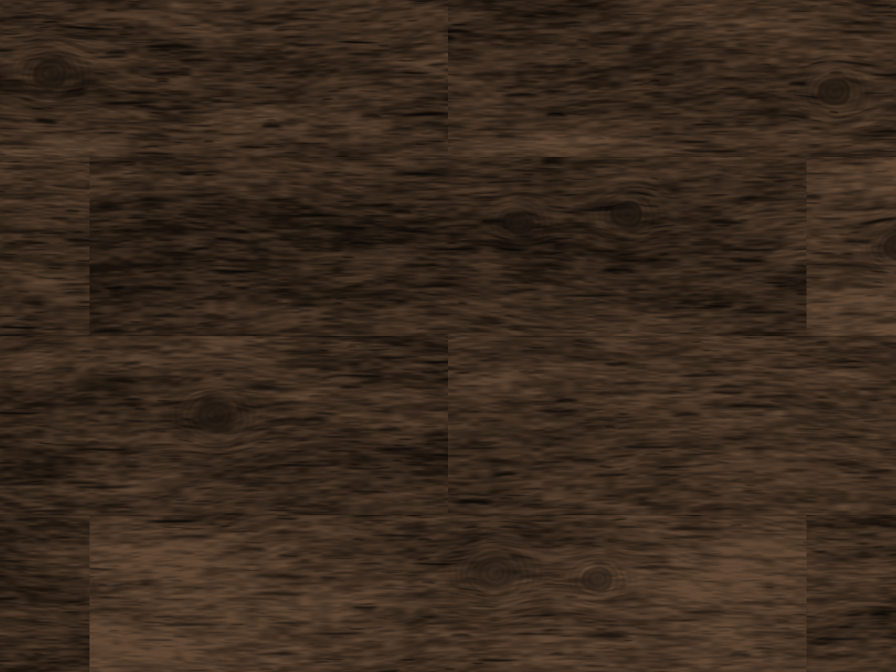
A Shadertoy shader for this texture:

```glsl
// Dark wooden floor: long planks in a half-offset running bond, butted tightly.
// Each plank shifts its own grain: soft bands, fine fibres, cellular pores
// drawn as short tapered dashes, and a few ringed knots that bend the grain.

const float ROW_HEIGHT = 0.2;      // in canvas widths
const float PLANK_LENGTH = 4.0;    // in row heights
const vec3 DARK_WOOD = vec3(0.100, 0.070, 0.044);
const vec3 LIGHT_WOOD = vec3(0.345, 0.256, 0.186);
const float BAND_CONTRAST = 0.82;
const float FIBRE_CONTRAST = 0.42;
const float PORE_DARKNESS = 0.78;
const float KNOT_CHANCE = 0.75;
const float KNOT_DARKNESS = 0.3;
const float RING_SPACING = 0.03;   // in row heights
const float JOINT_WIDTH = 0.008;
const float JOINT_DARKNESS = 0.12;

// Brightness of three planks in each of four rows, from the bottom up
const float PLANK_TONE[12] = float[12](
    0.44, 0.71, 0.62,
    0.48, 0.57, 0.60,
    0.63, 0.51, 0.77,
    0.65, 0.56, 0.60);

vec2 hash2(vec2 p) {
    vec3 q = fract(p.xyx * vec3(0.1031, 0.1030, 0.0973));
    q += dot(q, q.yzx + 33.33);
    return fract((q.xx + q.yz) * q.zy);
}

float valueNoise(vec2 p) {
    vec2 cell = floor(p), f = fract(p);
    f = f * f * (3.0 - 2.0 * f);
    float low = mix(hash2(cell).x, hash2(cell + vec2(1, 0)).x, f.x);
    float high = mix(hash2(cell + vec2(0, 1)).x, hash2(cell + 1.0).x, f.x);
    return mix(low, high, f.y);
}

// Cellular dashes: one tapered pore of random length and depth per cell
float pores(vec2 p, vec2 cellSize) {
    vec2 cell = floor(p / cellSize);
    float depth = 0.0;
    for (int j = -1; j <= 1; j++)
    for (int i = -1; i <= 1; i++) {
        vec2 id = cell + vec2(i, j);
        vec2 jitter = hash2(id);
        vec2 kind = hash2(id + 71.7);
        vec2 halfSize = cellSize * vec2(mix(0.15, 0.5, kind.x), mix(0.13, 0.25, kind.y));
        vec2 d = (p - (id + jitter) * cellSize) / halfSize;
        d.y += 0.3 * sin(d.x * 2.0 + kind.y * 6.0);
        float strength = pow(fract(kind.x * 7.3 + kind.y * 3.1), 2.5);
        depth = max(depth, strength * exp(-pow(d.x, 2.0) * d.x * d.x - d.y * d.y));
    }
    return depth;
}

// Layered sines that make the grain wander slowly
float grainDrift(vec2 p) {
    return 0.030 * sin(p.x * 1.3 + p.y * 2.1)
         + 0.010 * sin(p.x * 3.1 - p.y * 3.7)
         + 0.004 * sin(p.x * 7.3 + p.y * 9.0);
}

vec3 floorColor(vec2 p) {
    // Plank layout: every other row moves by half a plank
    float row = floor(p.y);
    float shift = mod(row, 2.0) < 0.5 ? 0.5 * PLANK_LENGTH : 0.0;
    float column = floor((p.x + shift) / PLANK_LENGTH);
    vec2 local = vec2(p.x + shift - column * PLANK_LENGTH, p.y - row);
    vec2 seed = vec2(column, row) + 20.0;
    int toneIndex = int(mod(row + 2.0, 4.0)) * 3 + int(mod(column + 1.0, 3.0));

    // Knots: up to two per plank, with faint rings around a darker core
    float knotShade = 0.0, knotCore = 0.0, bend = 0.0;
    vec2 anchor = hash2(seed * 3.7);
    vec2 kind = hash2(seed * 5.3 + 9.0);
    for (int i = 0; i < 2; i++) {
        float n = float(i);
        vec2 size = hash2(seed * 2.9 + n * 13.0);
        if (size.y > KNOT_CHANCE) continue;
        vec2 center = vec2(mix(0.5, 2.6, anchor.x), mix(0.3, 0.7, anchor.y));
        center += n * vec2(mix(0.35, 1.0, kind.x), 0.1 * (kind.y - 0.5));
        float radius = mix(0.05, 0.115, size.x);
        vec2 d = local - center;
        float dist = length(d * vec2(0.85, 1.0)) + 0.4 * grainDrift(d * 6.0);
        float halo = 1.0 - smoothstep(radius, radius * 2.2, length(d * vec2(0.65, 1.2)));
        float core = 1.0 - smoothstep(radius * 0.8, radius, dist);
        float rings = 0.5 + 0.5 * sin(6.2832 * dist / RING_SPACING);
        knotShade = max(knotShade, core * (0.7 + 0.3 * rings) + 0.3 * halo * rings * (1.0 - core));
        knotCore = max(knotCore, core);
        bend += d.y * exp(-dot(d, d) / (3.0 * radius * radius));
    }

    // Grain coordinates, moved to a different part of the wood per plank
    vec2 g = local + hash2(seed) * 40.0;
    g.y -= 0.5 * bend;
    vec2 straight = g;
    g.y += grainDrift(g);

    // Bands, then fibres in three octaves down to hair width
    float bands = 0.6 * valueNoise(g * vec2(0.7, 3.4)) + 0.4 * valueNoise(g * vec2(1.9, 10.0)) - 0.5;
    float fibres = 0.8 * valueNoise(g * vec2(4.0, 25.0))
                 + 0.9 * valueNoise(g * vec2(8.0, 52.0) + 7.0)
                 + 1.0 * valueNoise(g * vec2(17.0, 88.0) + 3.0) - 1.35;
    float tone = PLANK_TONE[toneIndex] + BAND_CONTRAST * bands
               + FIBRE_CONTRAST * fibres * (1.0 - 0.5 * knotCore);
    vec3 color = mix(DARK_WOOD, LIGHT_WOOD, clamp(tone, 0.0, 1.15));

    // Pores gather in the darker bands
    float pore = max(pores(straight, vec2(0.33, 0.054)), 0.65 * pores(straight + 5.0, vec2(0.16, 0.030)));
    pore *= clamp(0.9 - 1.2 * bands, 0.4, 1.0);
    color *= 1.0 - PORE_DARKNESS * pore * (1.0 - 0.5 * knotCore);
    color *= 1.0 - KNOT_DARKNESS * knotShade;

    // Thin shadow along the row joints
    float joint = 1.0 - smoothstep(0.0, JOINT_WIDTH, min(local.y, 1.0 - local.y));
    return color * (1.0 - JOINT_DARKNESS * joint);
}

void mainImage(out vec4 fragColor, in vec2 fragCoord) {
    // Four samples per pixel smooth the plank edges
    vec3 sum = vec3(0.0);
    for (int s = 0; s < 4; s++) {
        vec2 offset = vec2(s % 2, s / 2) * 0.5 - 0.25;
        sum += floorColor((fragCoord + offset - 0.5 * iResolution.xy) / (iResolution.x * ROW_HEIGHT));
    }
    fragColor = vec4(sum / 4.0, 1.0);
}
```
